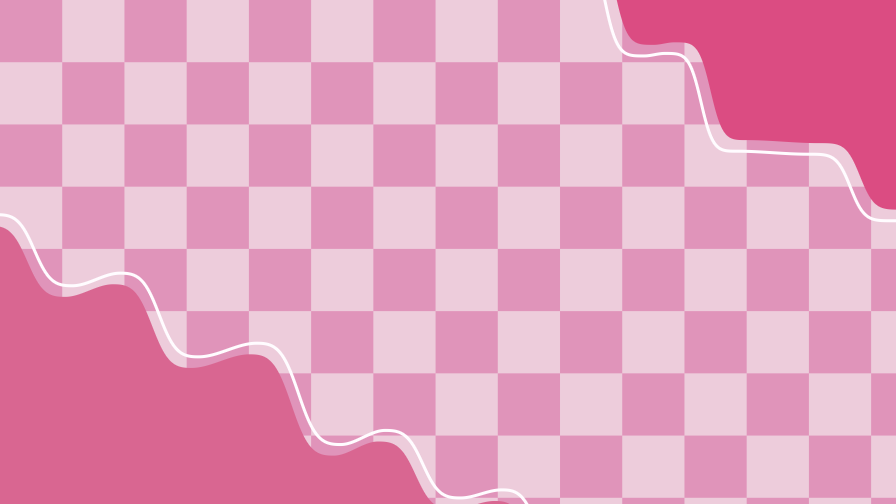
Reproduce this background procedurally as a WebGL 1 fragment shader.

```glsl
precision highp float;
// Pink checkerboard with a wavy blob in two opposite corners, each trailed by
// a thin white line. A wavy edge is a height curve summed from S-shaped steps,
// turned into a distance by its slope. One unit is 1/100 of the canvas height.

uniform vec2 u_resolution;

#define CELL 12.346
#define LINE_HALF_WIDTH 0.3
#define LOWER_STEEPNESS 2.4
#define UPPER_STEEPNESS 3.1
#define LOWER_OFFSET vec2(-1.4, -2.2)
#define UPPER_OFFSET vec2(1.9, 2.2)
#define LIGHT_PINK vec3(0.93, 0.80, 0.86)
#define MID_PINK vec3(0.88, 0.58, 0.73)
#define LOWER_PINK vec3(0.85, 0.40, 0.57)
#define UPPER_PINK vec3(0.86, 0.30, 0.51)
#define LINE_COLOR vec3(1.0, 0.99, 1.0)

// S-curve from 0 to 1 with adjustable steepness in the middle
float sCurve(float a, float b, float x, float steepness) {
  float t = clamp((x - a) / (b - a), 0.001, 0.999);
  float rising = pow(t, steepness);
  return rising / (rising + pow(1.0 - t, steepness));
}

// Height change of one wave: steep fall to the valley, soft rise to the next crest
float wave(float x, vec2 crest, vec2 valley, vec2 nextCrest, float steepness) {
  float fall = (valley.y - crest.y) * sCurve(crest.x, valley.x, x, steepness);
  float rise = (nextCrest.y - valley.y) * smoothstep(valley.x, nextCrest.x, x);
  return fall + rise;
}

float lowerHeight(float x) {
  vec2 c0 = vec2(-0.7, 57.4), c1 = vec2(23.8, 45.8), c2 = vec2(50.9, 31.9);
  vec2 c3 = vec2(76.4, 14.6), c4 = vec2(99.5, 2.8), end = vec2(125.0, -11.1);
  return c0.y
    + wave(x, c0, vec2(14.35, 43.3), c1, LOWER_STEEPNESS)
    + wave(x, c1, vec2(39.4, 29.2), c2, LOWER_STEEPNESS)
    + wave(x, c2, vec2(67.6, 11.8), c3, LOWER_STEEPNESS)
    + wave(x, c3, vec2(91.4, 1.2), c4, LOWER_STEEPNESS)
    + wave(x, c4, vec2(113.4, -11.1), end, LOWER_STEEPNESS);
}

float upperHeight(float x) {
  vec2 c0 = vec2(111.6, 113.9), c1 = vec2(131.9, 89.4);
  vec2 c2 = vec2(160.4, 69.4), end = vec2(190.0, 56.2);
  return c0.y
    + wave(x, c0, vec2(127.8, 88.9), c1, UPPER_STEEPNESS)
    + wave(x, c1, vec2(146.3, 70.0), c2, UPPER_STEEPNESS)
    + wave(x, c2, vec2(177.1, 56.2), end, UPPER_STEEPNESS);
}

// Approximate signed distances, positive above the curve
float lowerDistance(vec2 p) {
  float slope = (lowerHeight(p.x + 0.1) - lowerHeight(p.x - 0.1)) / 0.2;
  return (p.y - lowerHeight(p.x)) / length(vec2(1.0, slope));
}

float upperDistance(vec2 p) {
  float slope = (upperHeight(p.x + 0.1) - upperHeight(p.x - 0.1)) / 0.2;
  return (p.y - upperHeight(p.x)) / length(vec2(1.0, slope));
}

// Coverage of the inside of a shape (negative distance)
float cover(float d, float pixel) {
  return clamp(0.5 - d / pixel, 0.0, 1.0);
}

// 1 on dark squares, 0 on light ones, counted from the top left
float checker(vec2 p, float pixel) {
  vec2 q = vec2(p.x, 100.0 - p.y) / CELL;
  vec2 edge = 0.25 - abs(fract(q * 0.5 + 0.25) - 0.5);
  vec2 side = clamp(edge * 4.0 * CELL / pixel, -1.0, 1.0);
  return 0.5 + 0.5 * side.x * side.y;
}

void main() {
  float pixel = 100.0 / u_resolution.y;
  vec2 p = gl_FragCoord.xy * pixel;

  vec3 color = mix(LIGHT_PINK, MID_PINK, checker(p, pixel));

  // Corner blobs
  color = mix(color, LOWER_PINK, cover(lowerDistance(p - LOWER_OFFSET), pixel));
  color = mix(color, UPPER_PINK, cover(-upperDistance(p - UPPER_OFFSET), pixel));

  // White trailing lines
  float lineDistance = min(abs(lowerDistance(p)), abs(upperDistance(p)));
  color = mix(color, LINE_COLOR, cover(lineDistance - LINE_HALF_WIDTH, pixel));

  gl_FragColor = vec4(color, 1.0);
}
```
